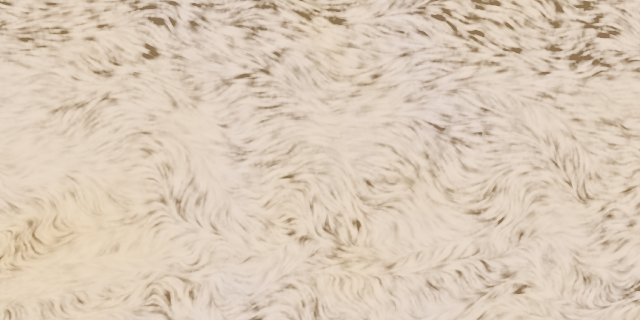
Give the GLSL for this texture, as a Shadertoy shader.

```glsl
const vec3 CREAM = vec3(0.918, 0.860, 0.800);
const vec3 SHADE_ABSORPTION = vec3(1.0, 1.13, 1.32);
const vec3 WARM_SHIFT = vec3(0.008, 0.0, -0.028);
const int STEPS = 7;

vec3 hash32(vec2 p) {
    vec3 q = fract(p.xyx * vec3(0.1031, 0.1030, 0.0973));
    q += dot(q, q.yxz + 33.33);
    return fract((q.xxy + q.yzz) * q.zyx);
}

// Cellular noise: random tones blended by distance to jittered points
float cellTone(vec2 p) {
    vec2 cell = floor(p);
    vec2 local = p - cell;
    float tone = 0.0;
    float total = 0.0;
    for (int y = -1; y <= 1; y++) {
        for (int x = -1; x <= 1; x++) {
            vec2 offset = vec2(x, y);
            vec3 rnd = hash32(cell + offset + 100.0);
            vec2 d = offset + rnd.xy - local;
            float weight = exp(-5.0 * dot(d, d));
            tone += weight * rnd.z;
            total += weight;
        }
    }
    return tone / total;
}

// Layered, warped sines with roughly unit deviation
float waves(vec2 p, int layers) {
    mat2 turn = mat2(0.80, 0.60, -0.60, 0.80);
    float sum = 0.0;
    float amp = 1.45;
    for (int i = 0; i < layers; i++) {
        p = turn * p + 0.9 * sin(p.yx * 0.7 + float(i) * 1.9);
        sum += amp * sin(p.x) * sin(p.y + 0.6);
        p *= 1.6;
        amp *= 0.7;
    }
    return sum;
}

// Hair lies flat at the top and swirls into tufts lower down
vec2 hairDirection(vec2 p) {
    float swirl = mix(0.85, 0.32, smoothstep(0.2, 0.85, p.y));
    float angle = -0.2 + swirl * waves(p * vec2(8.0, 11.0) + 3.0, 4);
    return vec2(cos(angle), sin(angle));
}

// Smears fine and broad cells along the hair; returns both tones
vec2 strands(vec2 p, float stepLength) {
    vec2 tone = vec2(0.0);
    float total = 0.0;
    for (int side = -1; side <= 1; side += 2) {
        vec2 q = p;
        for (int i = 0; i < STEPS; i++) {
            float weight = 1.0 - float(i) / float(STEPS);
            tone += weight * vec2(cellTone(q * 112.0), cellTone(q * 46.0 + 17.0));
            total += weight;
            q += hairDirection(q) * stepLength * float(side);
        }
    }
    return (tone / total - 0.5) * vec2(10.0, 6.5);
}

// Broad light and dark areas of the pelt
float regionShade(vec2 p) {
    float topBand = smoothstep(0.68, 1.0, p.y) * (0.4 + 0.3 * p.x);
    float paleLeft = 1.0 - smoothstep(0.1, 0.9, length((p - vec2(0.2, 0.35)) * vec2(0.9, 1.3)));
    return topBand - 0.4 * paleLeft;
}

void mainImage(out vec4 fragColor, in vec2 fragCoord) {
    vec2 p = fragCoord / iResolution.y;

    // Strand contrast rises inside shaded tufts
    float tuft = waves(p * vec2(9.0, 13.0) + 21.0, 5);
    float region = regionShade(p);
    vec2 hair = strands(p, 0.0044);
    float contrast = clamp(0.9 + 0.15 * tuft + 0.5 * region, 0.45, 1.3);
    float depth = contrast * (0.72 * hair.x + 0.42 * hair.y) + 0.3 * tuft + region;

    // Exponential shading keeps most hair pale and a few gaps dark
    float shade = min(0.046 * exp(0.75 * depth), 0.36);
    vec3 color = CREAM - shade * SHADE_ABSORPTION;

    // Warm lower left, cooler patches elsewhere
    float corner = 1.0 - smoothstep(0.0, 0.8, length(p - vec2(0.0, 0.15)));
    float warmth = 0.35 * waves(p * 5.0 + 40.0, 3) + 1.1 * corner - 0.1;
    color += WARM_SHIFT * warmth;

    fragColor = vec4(clamp(color, 0.0, 1.0), 1.0);
}
```
